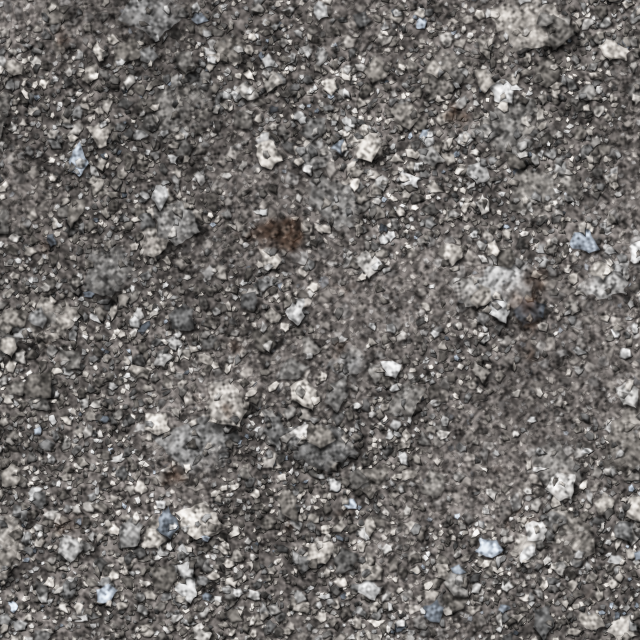
Write a WebGL 1 fragment shader that draws this texture.

```glsl
precision highp float;
uniform vec2 u_resolution;

#define SOIL vec3(0.375, 0.355, 0.345)
#define WARM vec3(1.04, 1.0, 0.955)
#define COOL vec3(1.0, 1.0, 1.0)
#define BLUE vec3(0.93, 1.0, 1.09)
#define RUST vec3(0.20, 0.13, 0.09)
#define DARKEST 0.25
#define LIGHTEST 0.82
#define SPECKLE 1.45
#define EDGE 0.0017
#define SHADOW 0.68
#define LIGHT_DIR vec2(-0.42, 0.91)
#define SIDES 5

float hash(vec2 p) {
  return fract(sin(dot(p, vec2(127.1, 311.7))) * 43758.5453);
}

float noise(vec2 p) {
  vec2 i = floor(p), f = fract(p);
  f = f * f * (3.0 - 2.0 * f);
  return mix(mix(hash(i), hash(i + vec2(1, 0)), f.x),
             mix(hash(i + vec2(0, 1)), hash(i + vec2(1, 1)), f.x), f.y);
}

float fbm(vec2 p) {
  float sum = 0.0, weight = 0.5;
  for (int i = 0; i < 4; i++) {
    sum += weight * noise(p);
    p = mat2(1.6, 1.2, -1.2, 1.6) * p + 17.3;
    weight *= 0.5;
  }
  return sum / 0.9375;
}

// Signed distance to an irregular convex stone
float chip(vec2 q, float radius, vec2 key) {
  float turn = 6.2832 * hash(key + 3.7);
  vec2 axis = vec2(cos(turn), sin(turn));
  q = vec2(dot(q, axis), dot(q, vec2(-axis.y, axis.x)));
  q.y *= 1.0 + 0.5 * hash(key + 8.1);
  float d = -1.0;
  for (int i = 0; i < SIDES; i++) {
    float k = float(i);
    float a = 6.2832 * (k + 0.6 * hash(key + k * 1.31)) / float(SIDES);
    float reach = radius * mix(0.66, 0.98, hash(key + k * 2.17 + 5.0));
    d = max(d, dot(q, vec2(cos(a), sin(a))) - reach);
  }
  return d;
}

// Paints one layer of scattered stones, each with shading and a cast shadow
void scatter(inout vec3 colour, vec2 uv, float cells, float share, float lift, float seed) {
  vec2 p = uv * cells;
  float soft = EDGE * cells;
  for (int y = -1; y <= 1; y++) {
    for (int x = -1; x <= 1; x++) {
      vec2 cell = floor(p) + vec2(x, y);
      vec2 key = cell + seed;
      if (hash(key + 0.37) < share) {
        vec2 centre = vec2(hash(key + 1.9), hash(key + 6.3));
        vec2 q = p - cell - centre;
        float radius = mix(0.3, 0.58, hash(key + 2.6));
        float d = chip(q, radius, key);
        float facing = dot(q, LIGHT_DIR) / radius;

        float under = smoothstep(0.3, -0.9, facing);
        float shade = 1.0 - smoothstep(0.0, 0.22, d);
        colour *= 1.0 - SHADOW * shade * under;

        float tone = mix(DARKEST, LIGHTEST, pow(hash(key + 4.4), 1.5)) + lift;
        tone *= 1.0 + 0.16 * clamp(facing, -1.0, 1.0);
        tone *= mix(0.78, 1.04, smoothstep(0.0, -0.16, d));
        float hue = hash(key + 9.2);
        vec3 tint = mix(WARM, COOL, smoothstep(0.35, 0.9, hue));
        tint = mix(tint, BLUE, step(0.98, hue));
        colour = mix(colour, tone * tint, smoothstep(soft, -soft, d));
      }
    }
  }
}

// Lifts the middle tones and rolls off the highlights
vec3 develop(vec3 c) {
  return 1.30 * c / (1.0 + 0.427 * c * c) - 0.014;
}

void main() {
  vec2 uv = gl_FragCoord.xy / u_resolution.y;
  vec2 wobble = vec2(noise(uv * 95.0), noise(uv * 95.0 + 41.0)) - 0.5;
  vec2 rough = uv + 0.006 * wobble;

  // Soil and fine gravel
  vec3 colour = SOIL * (0.5 + 0.8 * fbm(uv * 60.0));
  scatter(colour, uv + 0.002 * wobble, 98.0, 0.85, 0.0, 11.0);
  scatter(colour, rough, 47.0, 0.5, 0.0, 29.0);

  // Dusty flats that hide the gravel
  float dust = smoothstep(0.46, 0.68, fbm(uv * 7.0 + 3.0));
  colour = mix(colour, SOIL * (0.75 + 0.5 * fbm(uv * 40.0)), 0.6 * dust);

  // Large pale slabs, half buried
  vec3 slabs = colour;
  scatter(slabs, rough + 0.5 * (rough - uv), 9.5, 0.34, 0.13, 53.0);
  float bare = smoothstep(0.3, 0.55, fbm(uv * 24.0 + 9.0));
  colour = mix(colour, slabs, 0.3 + 0.55 * bare);

  // Loose stones on top
  scatter(colour, rough, 23.0, 0.25, 0.07, 71.0);
  scatter(colour, rough, 64.0, 0.24, 0.02, 97.0);

  // Rust stains, broad tone changes and mineral speckle
  float stain = smoothstep(0.72, 0.88, fbm(uv * 11.0 + 31.0));
  colour = mix(colour, RUST, 0.6 * stain);
  colour *= 0.69 + 0.64 * fbm(uv * 5.0 + 57.0);
  vec2 turned = mat2(0.8, 0.6, -0.6, 0.8) * uv;
  float speckle = 0.6 * noise(turned * 225.0) + 0.4 * noise(uv * 120.0 + 7.0);
  colour *= 1.0 + SPECKLE * (speckle - 0.5);
  gl_FragColor = vec4(clamp(develop(colour), 0.0, 1.0), 1.0);
}
```
